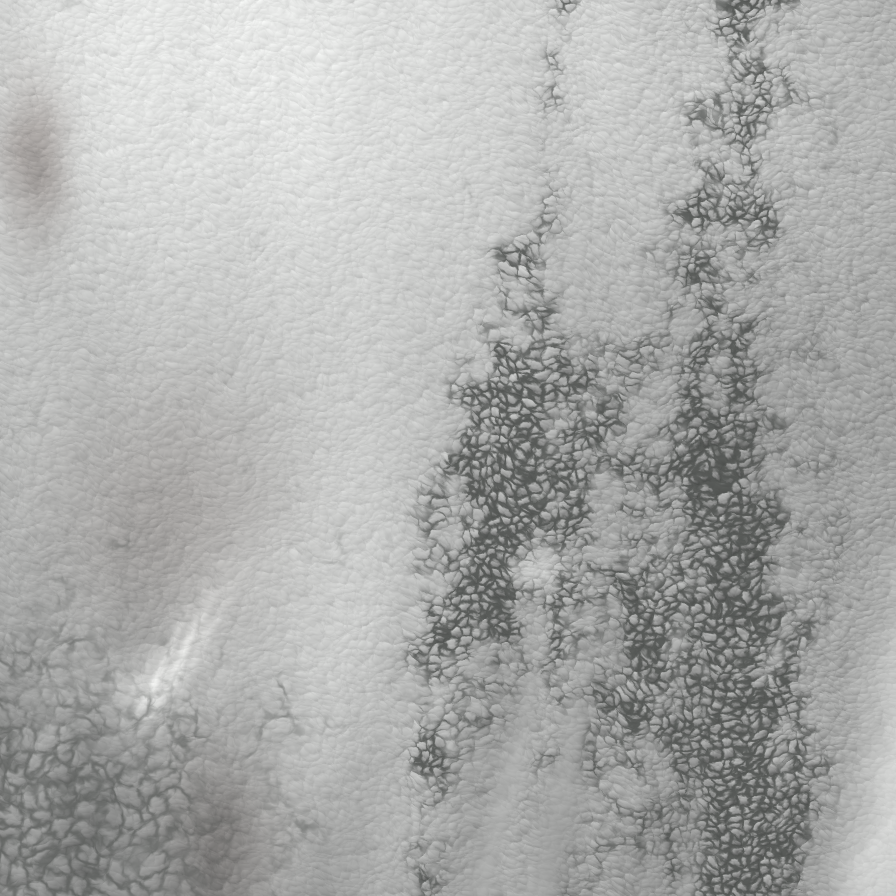
Give the GLSL for this texture, as a three.js fragment shader.

```glsl
// Pale grey cloud sheet, thinning into soft ragged streaks of small lumpy cells.
varying vec2 vUv;

const vec3 GAP_COLOR = vec3(0.30, 0.312, 0.302);
const vec3 SHEET_TINT = vec3(0.998, 1.004, 0.998);
const vec3 SMUDGE_TINT = vec3(1.02, 0.995, 0.98);
const vec2 LIGHT = vec2(-0.45, 0.89);
const vec2 LUMP_SCALE = vec2(88.0, 104.0);   // cells across the canvas
const vec2 GRAIN_SCALE = vec2(110.0, 175.0);
const float CLUMP_SCALE = 46.0;
const float SHEET_TONE = 0.635;
const float LUMP_RELIEF = 0.11;
const float GRAIN_RELIEF = 0.07;
const float GAP_STRENGTH = 0.82;

vec2 hash2(vec2 p) {
  vec3 q = fract(vec3(p.xyx) * vec3(0.1031, 0.1030, 0.0973));
  q += dot(q, q.yzx + 33.33);
  return fract((q.xx + q.yz) * q.zy);
}

// Cellular noise: xy = offset from the nearest centre, z = its distance, w = border gap.
vec4 cells(vec2 p) {
  vec2 base = floor(p), nearest = vec2(0.0);
  float first = 9.0, second = 9.0;
  for (int j = -1; j <= 1; j++) {
    for (int i = -1; i <= 1; i++) {
      vec2 cell = base + vec2(float(i), float(j));
      vec2 offset = p - cell - 0.05 - 0.9 * hash2(cell);
      float d = length(offset);
      second = min(second, max(first, d));
      if (d < first) nearest = offset;
      first = min(first, d);
    }
  }
  return vec4(nearest, first, second - first);
}

// Layered sines, each turned and bent by the one before.
vec2 waves(vec2 p) {
  vec2 sum = vec2(0.0);
  float amp = 0.5;
  for (int i = 0; i < 5; i++) {
    sum += amp * sin(p.yx + sum.yx * 1.7 + float(i) * 1.9);
    p = mat2(0.8, 0.6, -0.6, 0.8) * p * 1.8;
    amp *= 0.6;
  }
  return sum;
}

float blob(vec2 p, vec2 center, vec2 radius) {
  vec2 d = (p - center) / radius;
  return exp(-dot(d, d));
}

float band(float d, float width) {
  return exp(-d * d / (width * width));
}

// Slope light on a dome, faded out at the cell border.
float relief(vec4 c) {
  return dot(c.xy, LIGHT) * smoothstep(0.0, 0.25, c.w) + 0.3 * (0.4 - c.z);
}

void main() {
  vec2 uv = vUv;
  vec2 drift = waves(uv * vec2(11.0, 7.0));
  vec2 ripple = waves(uv * 55.0);
  vec2 p = uv + 0.014 * drift + 0.005 * ripple;

  // Long streaks and the broad thin area between them
  float mainX = 0.485 + 0.15 * pow(uv.y, 1.4);
  float swell = band(uv.y - 0.46, 0.2);
  float thin = (0.3 + 0.42 * swell) * band(p.x - mainX - 0.03 * swell, 0.03 + 0.045 * swell);
  float sideX = 0.815 + 0.03 * cos(8.2 * (uv.y - 1.0));
  thin += 0.4 * band(p.x - sideX, 0.055) + 0.12 * band(p.x - 0.77, 0.13);
  thin += 0.4 * blob(p, vec2(0.7, 0.3), vec2(0.24, 0.36));
  thin += 0.35 * blob(p, vec2(0.86, 0.06), vec2(0.09, 0.1)) + 0.15 * blob(p, vec2(0.95, 0.7), vec2(0.12, 0.4));

  // Ragged breakup, from patches down to a few lumps
  float ragged = 0.4 * cells(p * vec2(15.0, 10.0)).z + 0.35 * cells(p * 27.0 + 7.0).z;
  ragged += 0.25 * cells(p * 52.0 + 19.0).z - 0.42 + 0.05 * drift.x;
  thin += 1.5 * ragged * smoothstep(0.0, 0.5, thin);

  // Smooth veils: fanned strips, lower right bank, small puff
  float fan = uv.x - 0.24 * uv.y;
  float veil = pow(0.5 + 0.5 * sin(fan * 62.0 + 2.0 * sin(fan * 23.0) + drift.x), 2.0);
  veil *= smoothstep(0.36, 0.12, uv.y + 0.06 * drift.y) * smoothstep(0.48, 0.54, uv.x) * smoothstep(0.83, 0.74, uv.x);
  float bank = smoothstep(-0.02, 0.07, p.x - 0.89 - 0.26 * uv.y + 0.015 * drift.y);
  float puff = blob(p, vec2(0.605, 0.368), vec2(0.035, 0.024));
  thin = smoothstep(0.0, 1.05, thin) * (1.0 - 0.75 * veil) * (1.0 - bank) * (1.0 - 0.8 * puff);

  // Broad light and dark
  float smudge = 0.75 * blob(p, vec2(0.03, 0.83), vec2(0.035, 0.08)) + 0.4 * blob(p, vec2(0.19, 0.43), vec2(0.11, 0.13));
  smudge += 0.45 * blob(p, vec2(0.25, 0.06), vec2(0.06, 0.1));
  float corner = blob(p, vec2(0.06, 0.05), vec2(0.2, 0.23));
  float tone = SHEET_TONE + 0.25 * blob(uv, vec2(0.25, 0.95), vec2(0.48, 0.5));
  tone += 0.1 * blob(p, vec2(0.38, 0.34), vec2(0.13, 0.25)) + 0.06 * blob(uv, vec2(0.85, 0.9), vec2(0.3, 0.25));
  tone += 0.035 * drift.x + 0.025 * sin(fan * 48.0 + drift.y * 2.0) * smoothstep(0.5, 0.1, uv.y);
  tone += 0.15 * bank + 0.1 * puff + 0.02 * veil - 0.24 * smudge - 0.1 * corner - 0.12 * thin;

  // Fibrous bright wisp
  vec2 w = uv - vec2(0.2, 0.265);
  vec2 wisp = vec2(dot(w, vec2(0.53, 0.85)), dot(w, vec2(0.85, -0.53))) + 0.006 * drift;
  float fibre = 0.75 + 0.25 * sin(wisp.y * 380.0 + 3.0 * sin(wisp.x * 25.0));
  tone += 0.2 * fibre * blob(wisp, vec2(0.0), vec2(0.08, 0.02)) + 0.12 * blob(p, vec2(0.16, 0.24), vec2(0.05, 0.035));

  // Cell layers: lumps, fine grain and larger clumps
  vec2 lumpPoint = p * LUMP_SCALE + 0.25 * waves(uv * 190.0);
  vec4 lump = cells(lumpPoint);
  vec4 grain = cells((p + vec2(0.0, 0.25 * p.x)) * GRAIN_SCALE + 31.0);
  vec4 clump = cells(p * CLUMP_SCALE + 0.3 * ripple + 5.0);
  float lumpShade = hash2(floor(lumpPoint - lump.xy)).x - 0.5;
  float soft = 1.0 - 0.6 * max(bank, max(veil, 0.7 * corner));
  tone += LUMP_RELIEF * soft * ((0.5 + 2.0 * thin) * relief(lump) + 0.7 * thin * lumpShade);
  tone += GRAIN_RELIEF * soft * (0.8 + 0.6 * smoothstep(0.4, 0.9, uv.x)) * relief(grain);
  tone += (0.035 + 0.09 * corner) * relief(clump);

  // Dark gaps open between cells where the sheet is thin
  float open = 1.0 - smoothstep(0.3 * thin - 0.2, 0.3 * thin + 0.3, lump.w + 0.25 * (grain.w - 0.3) + 0.2 * lumpShade);
  float gap = open * smoothstep(0.05, 0.8, thin);
  float clumpOpen = 1.0 - smoothstep(-0.1, 0.5, clump.w + 0.4 * (lump.w - 0.3));
  gap = max(gap, 0.7 * clumpOpen * smoothstep(0.15, 0.95, corner + 1.3 * ragged));
  vec3 sheet = tone * mix(SHEET_TINT, SMUDGE_TINT, clamp(smudge * 1.5, 0.0, 1.0));
  gl_FragColor = vec4(clamp(mix(sheet, GAP_COLOR, GAP_STRENGTH * gap), 0.0, 1.0), 1.0);
}
```
